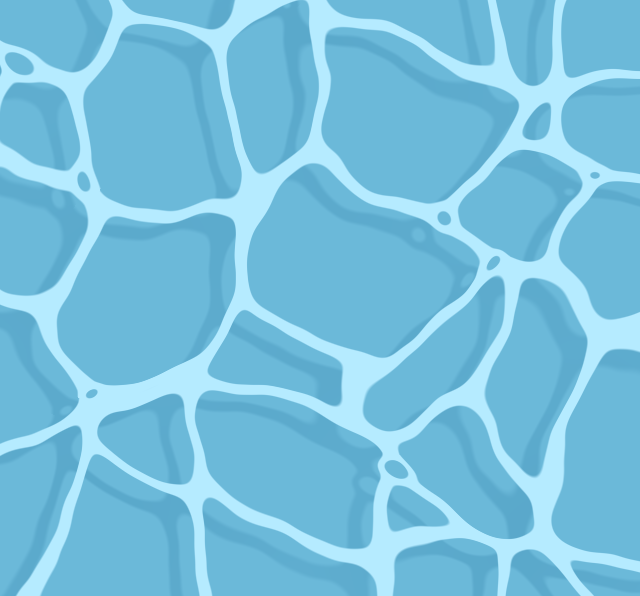
Give the GLSL for this texture, as a Shadertoy shader.

```glsl
// Cartoon water: a pale web of wavy caustic lines floats over flat blue,
// casting a soft shadow. The web is the rounded border of a weighted Voronoi
// diagram, bent by gradient noise, with small round holes at its junctions.

const float CELLS = 4.6;             // cells per canvas height
const float HALF_LINE = 0.043;       // in cell units, like the next four
const float RIM = 0.05;
const float SIZE_SPREAD = 0.75;
const float ROUNDING = 18.0;         // higher gives sharper cell corners
const float BUBBLE_CHANCE = 0.38;
const vec2 SHADOW_SHIFT = vec2(-0.043, -0.028);
const vec3 WATER = vec3(0.42, 0.725, 0.852);
const vec3 SHADE = vec3(0.352, 0.66, 0.795);
const vec3 FOAM = vec3(0.71, 0.92, 1.0);

vec2 hash22(vec2 p) {
    vec3 q = fract(p.xyx * vec3(0.1031, 0.1030, 0.0973));
    q += dot(q, q.yzx + 33.33);
    return fract((q.xx + q.yz) * q.zy);
}

float gradientDot(vec2 corner, vec2 offset) {
    float angle = 6.2832 * hash22(corner).x;
    return dot(vec2(cos(angle), sin(angle)), offset);
}

float gradientNoise(vec2 p) {
    vec2 i = floor(p), f = p - i;
    vec2 e = vec2(1.0, 0.0);
    vec2 w = f * f * f * (f * (f * 6.0 - 15.0) + 10.0);
    float low = mix(gradientDot(i, f), gradientDot(i + e, f - e), w.x);
    float high = mix(gradientDot(i + e.yx, f - e.yx), gradientDot(i + 1.0, f - 1.0), w.x);
    return mix(low, high, w.y);
}

vec2 warp(vec2 p, float frequency, float amount) {
    vec2 q = p * frequency;
    return amount * vec2(gradientNoise(q + 17.3), gradientNoise(q + 61.7));
}

// Cell centre in xy, cell weight in z
vec3 site(vec2 cell) {
    float size = hash22(cell + 57.0).y;
    return vec3(cell + 0.5 + 0.8 * (hash22(cell) - 0.5), SIZE_SPREAD * (size - 0.5));
}

float power(vec2 p, vec3 s) {
    vec2 d = p - s.xy;
    return dot(d, d) - s.z;
}

bool same(vec3 s, vec3 t) {
    return distance(s.xy, t.xy) < 0.001;
}

// Point where three cells meet
vec2 junction(vec2 p, vec3 a, vec3 b, vec3 c) {
    vec2 ab = b.xy - a.xy, ac = c.xy - a.xy;
    float pa = power(p, a);
    vec2 rhs = 0.5 * vec2(power(p, b) - pa, power(p, c) - pa);
    float det = ab.x * ac.y - ab.y * ac.x;
    if (abs(det) < 0.001) return p + 100.0;
    return p + vec2(rhs.x * ac.y - rhs.y * ab.y, ab.x * rhs.y - ac.x * rhs.x) / det;
}

float smoothMin(float a, float b, float k) {
    float h = max(k - abs(a - b), 0.0) / k;
    return min(a, b) - 0.25 * h * h * k;
}

// Signed distance to the web in canvas heights, negative on the lines
float web(vec2 canvasPos) {
    vec2 p = canvasPos * CELLS + vec2(23.4, 11.7);
    p += warp(p, 0.55, 0.5) + warp(p, 1.8, 0.12) + warp(p, 4.0, 0.025);
    vec2 home = floor(p);

    // Three nearest sites
    vec3 a = vec3(0.0), b = a, c = a, best = vec3(1e4);
    for (int k = 0; k < 25; k++) {
        vec3 s = site(home + vec2(k % 5 - 2, k / 5 - 2));
        float d = power(p, s);
        if (d < best.x) { c = b; b = a; a = s; best = vec3(d, best.xy); }
        else if (d < best.y) { c = b; b = s; best = vec3(best.x, d, best.y); }
        else if (d < best.z) { c = s; best.z = d; }
    }

    // Smoothly joined borders, and the free room around the junction
    vec2 meet = junction(p, a, b, c);
    float borders = 0.0, room = 1e4;
    for (int k = 0; k < 25; k++) {
        vec3 s = site(home + vec2(k % 5 - 2, k / 5 - 2));
        if (same(s, a)) continue;
        float border = 0.5 * (power(p, s) - best.x) / distance(s.xy, a.xy);
        borders += exp(-ROUNDING * border);
        if (!same(s, b) && !same(s, c)) room = min(room, power(meet, s) - power(meet, a));
    }
    float width = HALF_LINE * (1.0 + 0.35 * gradientNoise(p * 1.3 + 9.0));
    float dist = -log(borders) / ROUNDING - width;

    // Ringed hole at some junctions
    float pick = fract((a.z + b.z + c.z) * 7.31);
    float hole = min(mix(0.05, 0.12, pow(pick / BUBBLE_CHANCE, 2.0)), 0.3 * room - RIM);
    if (pick < BUBBLE_CHANCE && hole > 0.03) {
        float radius = distance(p, meet);
        dist = max(smoothMin(dist, radius - hole - RIM, 0.05), hole - radius);
    }
    return dist / CELLS;
}

float cover(float dist, float blur) {
    return 1.0 - smoothstep(-blur, blur, dist);
}

void mainImage(out vec4 fragColor, in vec2 fragCoord) {
    vec2 p = fragCoord / iResolution.y;
    float shadow = cover(web(p - SHADOW_SHIFT), 0.004);
    shadow *= 0.85 + 0.3 * gradientNoise(p * 3.0);
    vec3 color = mix(WATER, SHADE, shadow);
    color = mix(color, FOAM, cover(web(p), max(0.0015, 0.8 / iResolution.y)));
    fragColor = vec4(color, 1.0);
}
```
